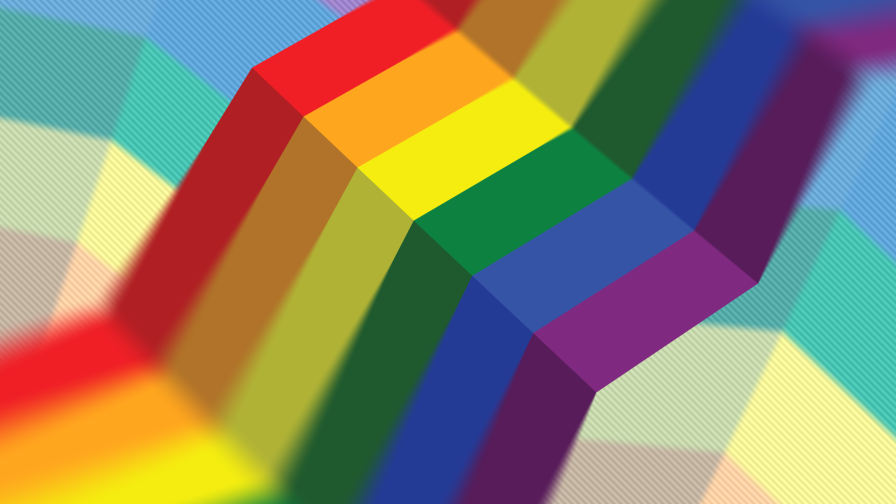
Reproduce this background procedurally as a Shadertoy shader.

```glsl
// A folded rainbow ribbon in soft focus over pale, hatched folds of cloth.

#define CANVAS_HEIGHT 432.0   // design units from top to bottom
#define STRIPES 6
#define FOCUS_DEPTH 75.0      // half width of the sharp band
#define FOCUS_FALLOFF 0.085   // blur gained per unit outside the band
#define CLOTH_BLUR 5.0
#define HATCH_PERIOD 6.0
#define HATCH_STRENGTH 0.045

const vec3 LIT[STRIPES] = vec3[STRIPES](
    vec3(0.94, 0.12, 0.15), vec3(1.00, 0.65, 0.12), vec3(0.96, 0.93, 0.06),
    vec3(0.05, 0.51, 0.25), vec3(0.21, 0.33, 0.65), vec3(0.50, 0.16, 0.50));

const vec3 SHADED[STRIPES] = vec3[STRIPES](
    vec3(0.69, 0.12, 0.14), vec3(0.69, 0.45, 0.16), vec3(0.69, 0.70, 0.21),
    vec3(0.12, 0.35, 0.18), vec3(0.14, 0.23, 0.59), vec3(0.34, 0.11, 0.35));

// Cloth rows from top to bottom: violet, blue, teal, yellow, peach
const vec3 CLOTH_LEFT[5] = vec3[5](
    vec3(0.62, 0.52, 0.80), vec3(0.42, 0.67, 0.85), vec3(0.33, 0.67, 0.66),
    vec3(0.78, 0.85, 0.68), vec3(0.77, 0.71, 0.64));

const vec3 CLOTH_RIGHT[5] = vec3[5](
    vec3(0.62, 0.52, 0.80), vec3(0.38, 0.65, 0.86), vec3(0.28, 0.77, 0.70),
    vec3(0.97, 0.96, 0.60), vec3(0.99, 0.82, 0.65));

// Point where stripe boundary k meets one of the six creases
vec2 creasePoint(int crease, float k) {
    vec2 low   = vec2(88.0, 265.0)  + k * vec2(46.0, 50.0) + k * k * vec2(1.0, 0.6);
    vec2 ridge = vec2(216.0, 58.0)  + k * vec2(43.2, 41.0) + k * k * vec2(1.0, 0.9);
    vec2 step2 = vec2(345.0, -15.0) + k * vec2(46.0, 40.0) + k * k * vec2(0.8, 0.5);
    vec2 high  = vec2(440.0, -154.0) + k * vec2(50.0, 36.0);
    if (crease == 0) return low + vec2(-300.0, 114.0);
    if (crease == 1) return low;
    if (crease == 2) return ridge;
    if (crease == 3) return step2;
    if (crease == 4) return high;
    return high + vec2(150.0, -30.0);
}

// Soft half plane to the inner side of the line a-b
float side(vec2 p, vec2 a, vec2 b, float blur) {
    vec2 e = normalize(b - a);
    return smoothstep(-blur, blur, dot(p - a, vec2(-e.y, e.x)));
}

float quad(vec2 p, vec2 a, vec2 b, vec2 c, vec2 d, float blur) {
    return side(p, a, b, blur) * side(p, b, c, blur)
         * side(p, c, d, blur) * side(p, d, a, blur);
}

// One fold of cloth: rows bend at a slanted crease through the apex
vec3 cloth(vec2 p, vec2 apex, float lean, vec2 slopes, float rowHeight) {
    float dx = p.x - apex.x + (p.y - apex.y) * lean;
    float bend = dx * (dx < 0.0 ? slopes.x : slopes.y);
    float row = (p.y - apex.y - bend) / rowHeight;
    float soft = CLOTH_BLUR / rowHeight;
    float facing = smoothstep(-CLOTH_BLUR, CLOTH_BLUR, dx);
    vec3 col = mix(CLOTH_LEFT[0], CLOTH_RIGHT[0], facing);
    for (int i = 1; i < 5; i++) {
        float start = i == 1 ? -1.3 : float(i - 2);
        vec3 rowColour = mix(CLOTH_LEFT[i], CLOTH_RIGHT[i], facing);
        col = mix(col, rowColour, smoothstep(-soft, soft, row - start));
    }
    return col;
}

vec3 background(vec2 p) {
    vec3 col = p.x < 450.0
        ? cloth(p, vec2(125.0, 32.0), 0.335, vec2(0.19, 0.60), 88.0)
        : cloth(p, vec2(720.0, 180.0), 0.475, vec2(0.09, 0.65), 104.0);
    float hatch = sin(6.28318 * (p.x - p.y) / HATCH_PERIOD);
    return col + HATCH_STRENGTH * hatch;
}

void mainImage(out vec4 fragColor, in vec2 fragCoord) {
    float pixel = CANVAS_HEIGHT / iResolution.y;
    vec2 p = vec2(fragCoord.x, iResolution.y - fragCoord.y) * pixel;

    // Blur grows away from a diagonal plane of focus
    float depth = abs(dot(p - vec2(216.0, 58.0), vec2(0.537, -0.843)));
    float blur = 0.75 * pixel + FOCUS_FALLOFF * max(depth - FOCUS_DEPTH, 0.0);

    // Sum the soft faces of the ribbon; every other face is lit
    vec3 ribbon = vec3(0.0);
    float cover = 0.0;
    for (int face = 0; face < 5; face++) {
        for (int i = 0; i < STRIPES; i++) {
            float k = float(i);
            float w = quad(p, creasePoint(face, k), creasePoint(face + 1, k),
                           creasePoint(face + 1, k + 1.0), creasePoint(face, k + 1.0), blur);
            ribbon += w * (face % 2 == 0 ? LIT[i] : SHADED[i]);
            cover += w;
        }
    }
    ribbon /= max(cover, 0.0001);

    vec3 col = mix(background(p), ribbon, min(cover, 1.0));
    fragColor = vec4(clamp(col, 0.0, 1.0), 1.0);
}
```
